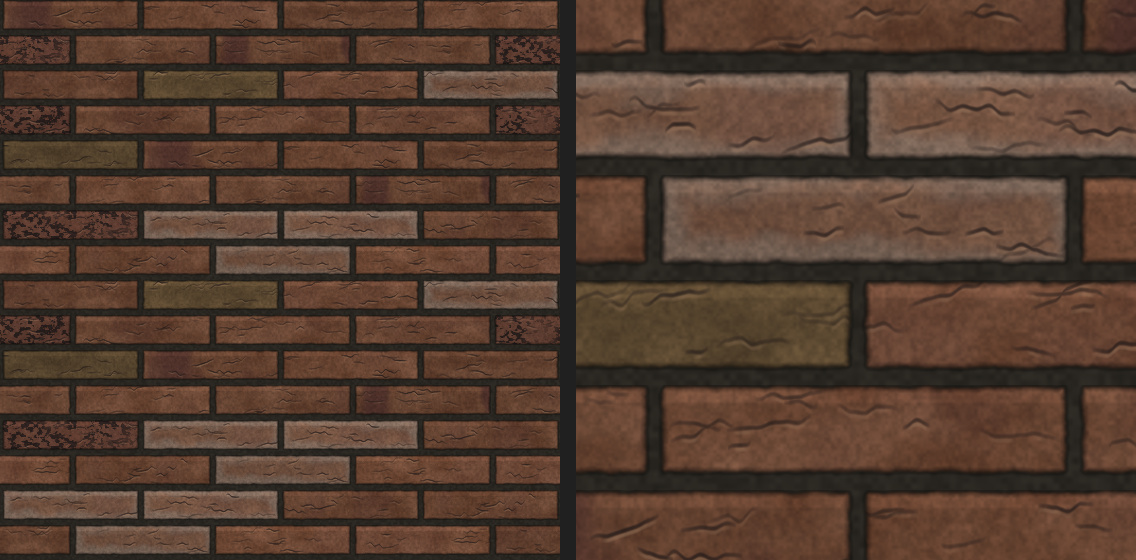
Left: the whole. Right: its middle third, enlarged.
A three.js fragment shader for this texture:

```glsl
// Running-bond wall of long, worn clay bricks with dark recessed joints.
// Each brick is a ragged rounded box; a modular formula deals out the pale, olive,
// purple and pitted bricks, and noise adds grain, mottling and short cracks.
#define COLS 4.0
#define ROWS 16.0
#define EVEN_SHIFT 0.005
#define ODD_SHIFT 0.52
#define BRICK_CENTRE vec2(2.0, 0.425)
#define BRICK_HALF vec2(1.92, 0.405)
#define CORNER 0.035
#define RAGGED 0.045
#define SOFT 0.024
#define CRACKS 9
#define GRAIN 0.30

varying vec2 vUv;

const vec3 MORTAR = vec3(0.162, 0.150, 0.130);
const vec3 CLAY_DARK = vec3(0.345, 0.215, 0.150);
const vec3 CLAY_LIGHT = vec3(0.465, 0.320, 0.242);
const vec3 ASH = vec3(0.470, 0.405, 0.360);
const vec3 OLIVE = vec3(0.325, 0.265, 0.175);
const vec3 PURPLE = vec3(0.300, 0.185, 0.165);
const vec3 PIT = vec3(0.125, 0.098, 0.095);
const vec3 CHIP = vec3(0.620, 0.490, 0.380);

float hash(vec2 p) {
  return fract(sin(dot(p, vec2(12.9898, 78.233))) * 43758.5453);
}

float noise(vec2 p) {
  vec2 i = floor(p), f = fract(p);
  f = f * f * (3.0 - 2.0 * f);
  return mix(mix(hash(i), hash(i + vec2(1.0, 0.0)), f.x),
             mix(hash(i + vec2(0.0, 1.0)), hash(i + vec2(1.0, 1.0)), f.x), f.y);
}

float fbm(vec2 p) {
  return 0.55 * noise(p) + 0.30 * noise(p * 2.1 + 5.3) + 0.15 * noise(p * 4.3 + 9.1);
}

// 1 when k leaves the given remainder
float leaves(float k, float divisor, float remainder) {
  return 1.0 - step(0.5, abs(mod(k + 0.5, divisor) - 0.5 - remainder));
}

float boxDistance(vec2 p, vec2 halfSize) {
  vec2 q = abs(p) - halfSize + CORNER;
  return length(max(q, 0.0)) + min(max(q.x, q.y), 0.0) - CORNER;
}

// x: dark cuts, y: bright chipped lips below them
vec2 cracks(vec2 p, float seed) {
  vec2 marks = vec2(0.0);
  for (int i = 0; i < CRACKS; i++) {
    vec2 key = vec2(float(i) + 1.0, seed * 3.7 + 2.0);
    float along = hash(key);
    along = mix(along, smoothstep(0.0, 1.0, along), -0.6);
    vec2 v = p - vec2(0.1 + 3.8 * along, 0.07 + 0.7 * hash(key + 11.3));
    float size = mix(0.10, 0.42, hash(key + 23.7));
    float slope = (hash(key + 37.1) - 0.6) * 0.55;
    v.y -= slope * v.x + (noise(vec2(p.x * 8.0, seed + float(i) * 5.0)) - 0.5) * 0.10;
    float taper = sqrt(max(0.0, 1.0 - v.x * v.x / (size * size)));
    float cut = 1.0 - smoothstep(0.004, 0.034, abs(v.y));
    float lip = 1.0 - smoothstep(0.004, 0.034, abs(v.y - 0.04));
    lip *= smoothstep(0.3, 0.7, noise(p * 6.0 + seed));
    marks = max(marks, taper * vec2(cut, lip) * mix(0.4, 1.0, hash(key + 51.9)));
  }
  return marks;
}

void main() {
  // Brick cell, measured in course heights from its top left
  vec2 grid = vec2(vUv.x * COLS, (1.0 - vUv.y) * ROWS);
  float row = min(floor(grid.y), ROWS - 1.0);
  grid.x -= mix(EVEN_SHIFT, ODD_SHIFT, mod(row, 2.0));
  float column = mod(floor(grid.x), COLS);
  vec2 p = fract(grid) * vec2(ROWS / COLS, 1.0);

  // Six courses repeat; the outer four start elsewhere in the sequence
  float outer = step(ROWS - 2.5, row) + 1.0 - step(1.5, row);
  float seed = floor(mod(column + 4.0 * mod(row + 4.0, 6.0) + 17.0 * outer + 0.5, 24.0));
  float kind = floor(mod(seed * 7.0 + 0.5, 24.0));
  float pale = leaves(kind, 15.0, 6.0) + leaves(kind, 20.0, 3.0);
  float olive = leaves(kind, 24.0, 7.0) + leaves(kind, 24.0, 8.0);
  float purple = leaves(kind, 13.0, 2.0);
  float pitted = leaves(kind, 15.0, 1.0);
  vec2 s = p + vec2(seed * 9.0, seed * 4.0);

  // Ragged outline
  float d = boxDistance(p - BRICK_CENTRE, BRICK_HALF);
  d += (fbm(s * vec2(5.0, 7.0)) - 0.45) * RAGGED;
  float inside = max(-d, 0.0);

  // Clay body and firing colours
  float mottle = fbm(s * vec2(1.6, 3.0));
  vec3 brick = mix(CLAY_DARK, CLAY_LIGHT, clamp(mottle * 1.3 - 0.12, 0.0, 1.0));
  float stain = smoothstep(0.45, 0.75, noise(s * vec2(1.5, 0.8) + 3.0));
  brick = mix(brick, PURPLE, stain * mix(0.22, 0.8, purple));
  brick = mix(brick, OLIVE * (0.8 + 0.4 * mottle), olive * 0.88);
  float rim = 1.0 - smoothstep(0.02, 0.32, inside + (mottle - 0.5) * 0.4);
  brick = mix(brick, ASH, pale * (0.22 + 0.6 * rim));
  float holes = smoothstep(0.50, 0.62, fbm(s * vec2(8.0, 13.0)));
  float spread = smoothstep(0.1, 0.55, noise(s * vec2(0.9, 1.5)) + 0.15);
  brick = mix(brick, PURPLE, pitted * 0.5);
  brick = mix(brick, PIT, pitted * holes * spread * 0.9);

  // Grain, cracks and worn edges
  float grain = 0.6 * noise(s * 17.0) + 0.4 * noise(s * 33.0) - 0.5;
  brick *= (1.0 + GRAIN * grain) * mix(0.94, 1.08, hash(vec2(seed, 6.0)));
  vec2 marks = cracks(p, seed);
  brick = mix(brick, CHIP, marks.y * 0.45);
  brick = mix(brick, PIT, marks.x * 0.75);
  brick *= 1.0 + 0.12 * smoothstep(0.10, 0.06, abs(p.y - 0.09));
  brick *= mix(0.62, 1.0, smoothstep(0.0, 0.06, inside));

  // Recessed joint, shaded beside the bricks
  vec3 joint = MORTAR * (0.85 + 0.3 * noise(vUv * 260.0));
  joint *= mix(0.62, 1.0, smoothstep(0.0, 0.05, d));
  gl_FragColor = vec4(mix(brick, joint, smoothstep(-SOFT, SOFT, d)), 1.0);
}
```
